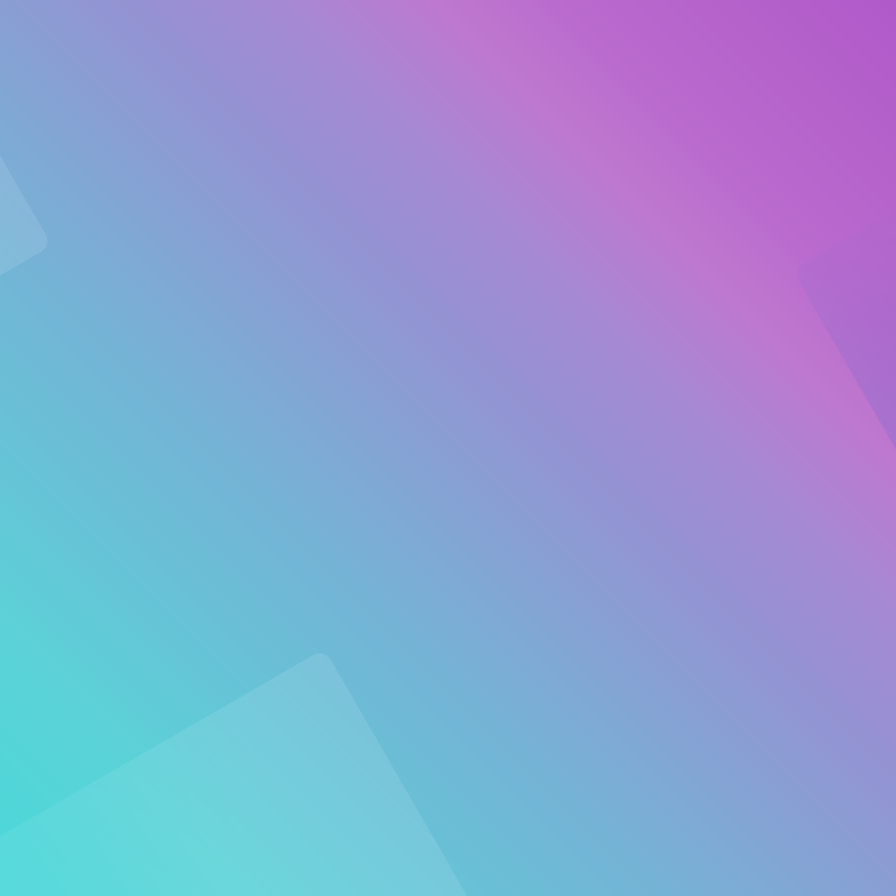
A WebGL 1 fragment shader for this background:

```glsl
precision highp float;

uniform vec2 u_resolution;

const float CARD_ANGLE = 0.5236;
const float CARD_RADIUS = 0.014;

// Extends a gradient with the next colour between two positions
vec3 blendStop(vec3 color, vec3 nextColor, float start, float end, float t) {
    return mix(color, nextColor, clamp((t - start) / (end - start), 0.0, 1.0));
}

vec3 diagonalGradient(float t) {
    vec3 turquoise = vec3(0.305, 0.842, 0.848);
    vec3 aqua = vec3(0.355, 0.825, 0.846);
    vec3 skyBlue = vec3(0.424, 0.737, 0.839);
    vec3 softBlue = vec3(0.488, 0.673, 0.835);
    vec3 periwinkle = vec3(0.588, 0.569, 0.824);
    vec3 lavender = vec3(0.645, 0.540, 0.829);
    vec3 orchid = vec3(0.745, 0.472, 0.810);
    vec3 magenta = vec3(0.728, 0.420, 0.806);
    vec3 violet = vec3(0.690, 0.350, 0.788);

    vec3 color = blendStop(turquoise, aqua, 0.03, 0.14, t);
    color = blendStop(color, skyBlue, 0.14, 0.305, t);
    color = blendStop(color, softBlue, 0.305, 0.42, t);
    color = blendStop(color, periwinkle, 0.42, 0.578, t);
    color = blendStop(color, lavender, 0.578, 0.65, t);
    color = blendStop(color, orchid, 0.65, 0.742, t);
    color = blendStop(color, magenta, 0.742, 0.81, t);
    return blendStop(color, violet, 0.81, 1.0, t);
}

vec2 rotate(vec2 v, float angle) {
    float c = cos(angle);
    float s = sin(angle);
    return vec2(c * v.x + s * v.y, c * v.y - s * v.x);
}

// Signed distance to a rounded corner whose sides run off the canvas
float cornerDistance(vec2 p, vec2 corner, vec2 outward, float radius) {
    vec2 q = rotate(p - corner, CARD_ANGLE) * outward + radius;
    return length(max(q, 0.0)) + min(max(q.x, q.y), 0.0) - radius;
}

float cardMask(vec2 p, vec2 corner, vec2 outward, float pixel) {
    float d = cornerDistance(p, corner, outward, CARD_RADIUS);
    return 1.0 - smoothstep(-pixel, pixel, d);
}

void main() {
    vec2 p = gl_FragCoord.xy / u_resolution;
    float pixel = 0.8 / min(u_resolution.x, u_resolution.y);

    vec3 color = diagonalGradient(0.5 * (p.x + p.y));

    // Pale cards at the lower and left edges
    vec3 white = vec3(1.0);
    float lowerCard = cardMask(p, vec2(0.362, 0.276), vec2(1.0, 1.0), pixel);
    float leftCard = cardMask(p, vec2(0.058, 0.726), vec2(1.0, -1.0), pixel);
    color = mix(color, white, lowerCard * mix(0.06, 0.10, smoothstep(0.0, 0.3, p.x)));
    color = mix(color, white, leftCard * 0.10);

    // Violet card at the right edge, fading upward
    vec3 cardViolet = vec3(0.50, 0.41, 0.80);
    float rightCard = cardMask(p, vec2(0.884, 0.699), vec2(-1.0, 1.0), pixel);
    float fade = 1.0 - smoothstep(0.52, 0.80, p.y);
    color = mix(color, cardViolet, rightCard * mix(0.04, 0.32, fade));

    gl_FragColor = vec4(color, 1.0);
}
```
